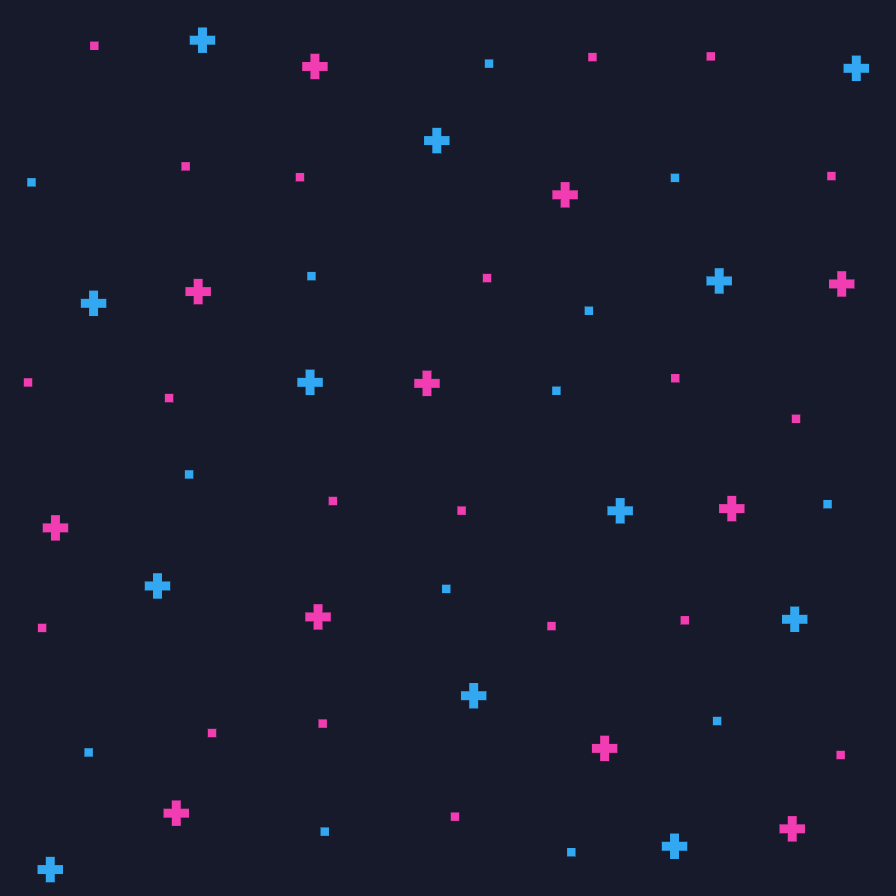
Give the GLSL for this pattern, as a Shadertoy shader.

```glsl
#define GRID vec2(7.0, 8.0)      // cells per canvas height
#define STAGGER vec2(0.14, 0.10) // alternating shift, in cells
#define JITTER vec2(0.42, 0.42)  // random shift range, in cells
#define PLUS_REACH 0.0142        // half length of a plus
#define PLUS_ARM 0.0050          // half thickness of a plus
#define DOT_HALF 0.0047          // half side of a square dot
#define NIGHT vec3(0.086, 0.102, 0.165)
#define PINK vec3(0.945, 0.235, 0.700)
#define BLUE vec3(0.200, 0.660, 0.950)
#define SEED 3.7

float hash(vec2 p) {
    return fract(sin(dot(p + SEED, vec2(127.1, 311.7))) * 43758.5453);
}

float boxDistance(vec2 p, vec2 halfSize) {
    vec2 d = abs(p) - halfSize;
    return max(d.x, d.y);
}

float plusDistance(vec2 p) {
    return min(boxDistance(p, vec2(PLUS_REACH, PLUS_ARM)),
               boxDistance(p, vec2(PLUS_ARM, PLUS_REACH)));
}

void mainImage(out vec4 fragColor, in vec2 fragCoord) {
    float pixel = 1.0 / iResolution.y;
    vec2 uv = fragCoord * pixel;
    vec2 cell = floor(uv * GRID);

    // One mark per cell: staggered, then jittered, always inside its cell
    vec2 parity = mod(cell.yx, 2.0) * 2.0 - 1.0;
    vec2 jitter = vec2(hash(cell), hash(cell + 41.3)) - 0.5;
    vec2 center = (cell + 0.5 + STAGGER * parity + JITTER * jitter) / GRID;
    vec2 p = uv - center;

    // Five interleaved kinds: two are pluses, three are dots
    float kind = mod(cell.x + 2.0 * cell.y, 5.0);
    bool isPlus = kind < 1.5;
    bool isBlue = kind > 3.5 ? hash(cell + 17.9) < 0.5 : mod(kind, 2.0) < 0.5;

    float dist = isPlus ? plusDistance(p) : boxDistance(p, vec2(DOT_HALF));
    float coverage = clamp(0.5 - dist / pixel, 0.0, 1.0);
    fragColor = vec4(mix(NIGHT, isBlue ? BLUE : PINK, coverage), 1.0);
}
```
